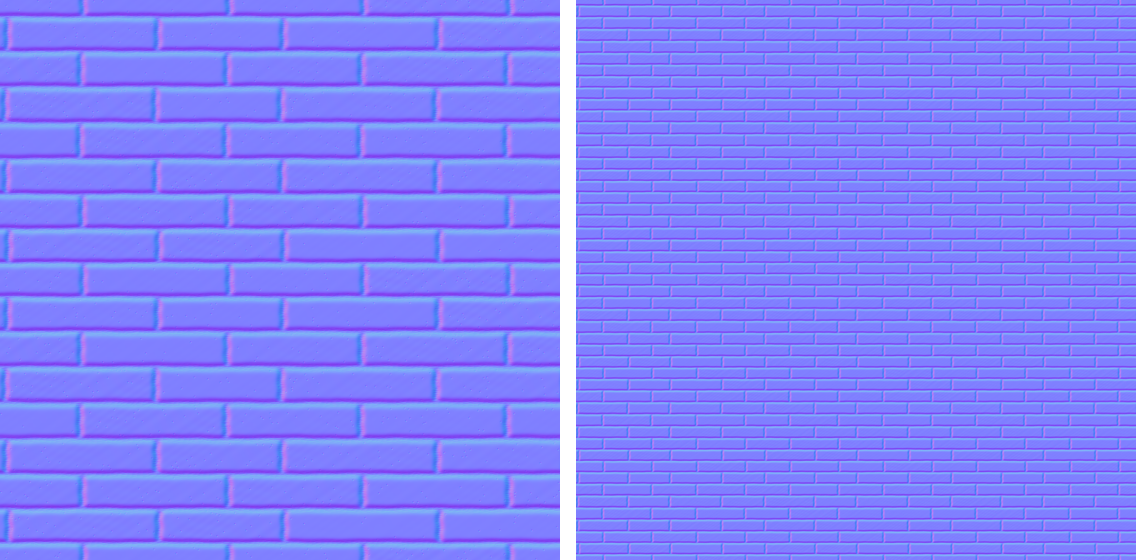
Left, the tile; right, the same tile 3 across and 3 down.
A three.js fragment shader for this texture map:

```glsl
// Tangent-space normal map of a running-bond brick wall, sixteen courses high.
// A height field of soft-edged bricks, faint dents, pits and mortar grain is
// differentiated numerically; red rises on left edges, green on top edges.
varying vec2 vUv;

const float TAU = 6.2831853;
const float COURSES = 8.0;          // courses in one vertical period
const float PERIODS = 2.0;          // vertical periods on the canvas
const float RELIEF = 0.0037;        // brick height above the mortar
const float SIDE_BEVEL = 0.0044;
const float TOP_BEVEL = 0.0052;
const float BOTTOM_BEVEL = 0.0038;

float hash(vec2 p) {
  return fract(sin(dot(p, vec2(127.1, 311.7))) * 4375.85);
}

// Rounded rise from a joint: 0 at the joint, 1 on the brick face.
float bevel(float dist, float width) {
  return 1.0 - exp(-0.5 * dist * dist / (width * width));
}

// Wrapping cellular noise: distance to the nearest point, and its random id.
vec2 cellular(vec2 p, vec2 cells) {
  p *= cells;
  vec2 base = floor(p);
  vec2 nearest = vec2(9.0, 0.0);
  for (int j = -1; j <= 1; j++) {
    for (int i = -1; i <= 1; i++) {
      vec2 cell = base + vec2(float(i), float(j));
      vec2 id = mod(cell, cells);
      vec2 point = cell + 0.15 + 0.7 * vec2(hash(id), hash(id + 41.3));
      float d = length(p - point);
      if (d < nearest.x) nearest = vec2(d, hash(id + 17.9));
    }
  }
  return nearest;
}

// Layered sines with whole frequencies, bent by each other.
float dents(vec2 p) {
  vec2 a = TAU * p;
  float bend = sin(5.0 * a.x + 3.0 * a.y);
  return 0.5 * sin(13.0 * a.x + 9.0 * a.y + 2.0 * bend)
       + 0.3 * sin(23.0 * a.x - 17.0 * a.y + 3.0 * bend)
       + 0.2 * sin(41.0 * a.x + 29.0 * a.y - 2.0 * bend);
}

// Left edges of the four bricks in a course.
vec4 joints(float course) {
  return mod(course, 2.0) < 0.5 ? vec4(0.0125, 0.281, 0.505, 0.782)
                                : vec4(0.146, 0.407, 0.647, 0.908);
}

float wallHeight(vec2 uv) {
  // One vertical period, counted downward, with slightly uneven courses.
  vec2 p = vec2(uv.x, fract(PERIODS * (1.0 - uv.y)));
  float down = p.y * COURSES;
  down -= 0.502 + 0.04 * cos(TAU * (down - 5.5) / COURSES);
  down += 0.008 * sin(TAU * (5.0 * p.x + 3.0 * p.y))
        + 0.005 * sin(TAU * (17.0 * p.x - 5.0 * p.y));
  float course = mod(floor(down), COURSES);
  float top = fract(down) / (COURSES * PERIODS);
  float bottom = 1.0 / (COURSES * PERIODS) - top;

  // Shift each course a little and let its upright joints waver.
  float x = p.x + 0.0032 * sin(TAU * (course - 0.5) / COURSES)
          + 0.0006 * sin(TAU * 19.0 * p.y + course);
  vec4 offset = fract(x - joints(course));
  float left = min(min(offset.x, offset.y), min(offset.z, offset.w));
  float right = 1.0 - max(max(offset.x, offset.y), max(offset.z, offset.w));

  float face = bevel(left, SIDE_BEVEL) * bevel(right, SIDE_BEVEL)
             * bevel(top, TOP_BEVEL) * bevel(bottom, BOTTOM_BEVEL);

  // Wear differs from brick to brick.
  vec2 brick = vec2(floor(fract(x - left) * 64.0 + 0.5), course);
  float wear = hash(brick + 3.7);
  wear *= wear;
  vec2 pit = cellular(p, vec2(128.0, 64.0));
  float pits = step(0.94 - 0.1 * wear, pit.y) * (1.0 - smoothstep(0.05, 0.3, pit.x));
  float grain = cellular(p, vec2(110.0, 150.0)).x;

  float surface = (0.00004 + 0.00016 * wear) * dents(p) - 0.00022 * pits;
  return RELIEF * face + face * surface + (1.0 - face) * 0.0003 * grain;
}

// Slope by central differences; the step also smooths the edges.
vec3 wallNormal(vec2 uv) {
  vec2 e = vec2(0.0008, 0.0);
  float dx = wallHeight(uv + e.xy) - wallHeight(uv - e.xy);
  float dy = wallHeight(uv + e.yx) - wallHeight(uv - e.yx);
  return normalize(vec3(dx, -dy, 2.0 * e.x));
}

void main() {
  gl_FragColor = vec4(0.5 + 0.5 * wallNormal(vUv), 1.0);
}
```
